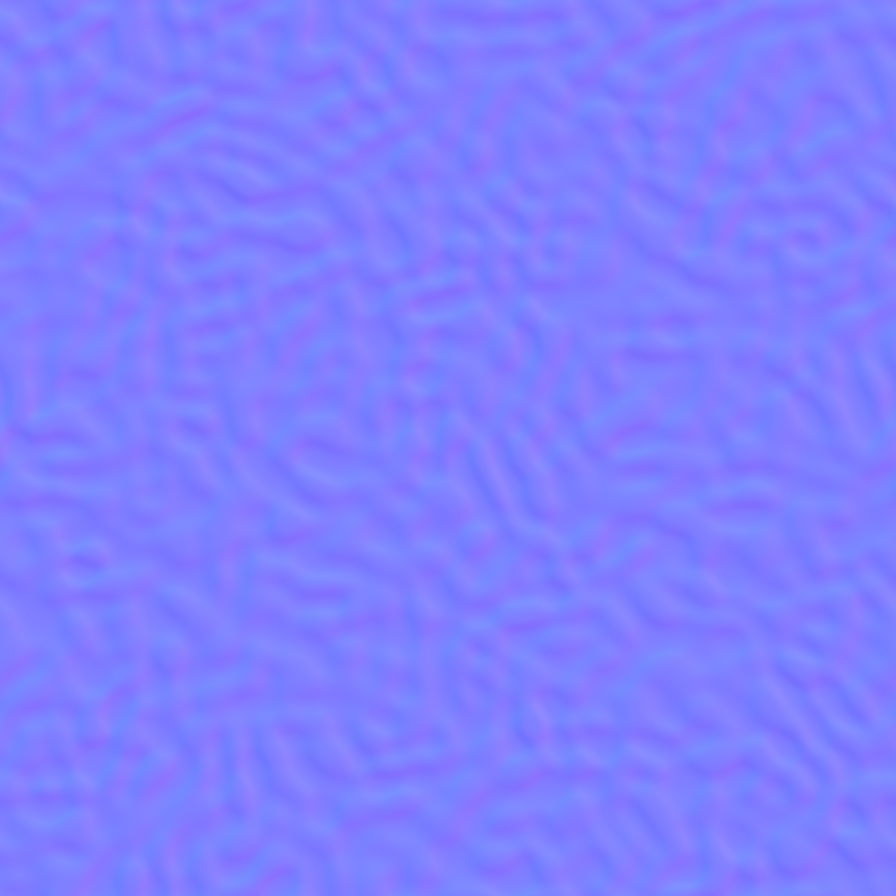
This texture map is drawn by a three.js fragment shader. Its source:

```glsl
// Tangent-space normal map of soft, leathery wrinkles.
// Short wave packets with random directions are scattered on a wrapping grid;
// their summed height is gently flattened and its exact, limited slope is shaded.

#define CELLS 20.0       // grid cells across the canvas
#define PACKETS 2        // wave packets per cell
#define FREQ_MIN 0.55    // waves per cell, widest folds
#define FREQ_MAX 1.18    // waves per cell, finest folds
#define CREST_FALL 0.27  // falloff along a crest (0.25 reaches two cells)
#define CROSS_FALL 0.45  // falloff across the crests
#define DRIVE 0.6        // height gain before flattening
#define STRENGTH 0.031   // slope of the finished relief
#define SLOPE_LIMIT 0.17 // steepest slope allowed

varying vec2 vUv;

const float TAU = 6.2831853;

// Four random values per grid cell, without sine
vec4 hash42(vec2 p) {
  vec4 q = fract(p.xyxy * vec4(0.1031, 0.1030, 0.0973, 0.1099));
  q += dot(q, q.wzxy + 33.33);
  return fract((q.xxyz + q.yzzw) * q.zywx);
}

// One wave packet around the origin: slope in xy, height in z
vec3 wavePacket(vec2 d, float angle, float freq, float phase) {
  vec2 across = vec2(cos(angle), sin(angle));
  vec2 along = vec2(-across.y, across.x);
  float u = dot(d, across);
  float v = dot(d, along);

  // Compact bell that fades smoothly to zero
  float q = max(0.0, 1.0 - CROSS_FALL * u * u - CREST_FALL * v * v);
  float bell = q * q * q;
  vec2 bellSlope = -6.0 * q * q * (CROSS_FALL * u * across + CREST_FALL * v * along);

  float k = TAU * freq;
  float wave = cos(k * u + phase);
  vec2 waveSlope = -k * sin(k * u + phase) * across;
  return vec3(bellSlope * wave + bell * waveSlope, bell * wave);
}

// Sum of the packets in the neighbouring cells
vec3 wrinkles(vec2 p) {
  vec2 base = floor(p);
  vec3 sum = vec3(0.0);
  for (int j = -2; j <= 2; j++) {
    for (int i = -2; i <= 2; i++) {
      vec2 cell = base + vec2(float(i), float(j));
      vec2 id = mod(cell, CELLS);
      for (int n = 0; n < PACKETS; n++) {
        vec2 key = id + 137.0 * float(n);
        vec4 place = hash42(key + 7.0);
        vec4 shape = hash42(key + 61.0);
        float freq = mix(FREQ_MIN, FREQ_MAX, shape.y);
        float amount = mix(0.4, 1.1, place.z);
        sum += amount * wavePacket(p - cell - place.xy, TAU * shape.x, freq, TAU * shape.z);
      }
    }
  }
  return sum;
}

void main() {
  vec3 relief = DRIVE * wrinkles(vUv * CELLS);

  // Slope of h / sqrt(1 + h * h): flatter tops and valleys
  vec2 slope = STRENGTH * relief.xy * pow(1.0 + relief.z * relief.z, -1.5);

  // Soft limit keeps steep folds from standing out
  slope *= inversesqrt(1.0 + dot(slope, slope) / (SLOPE_LIMIT * SLOPE_LIMIT));

  vec3 normal = normalize(vec3(-slope, 1.0));
  gl_FragColor = vec4(0.5 + 0.5 * normal, 1.0);
}
```
